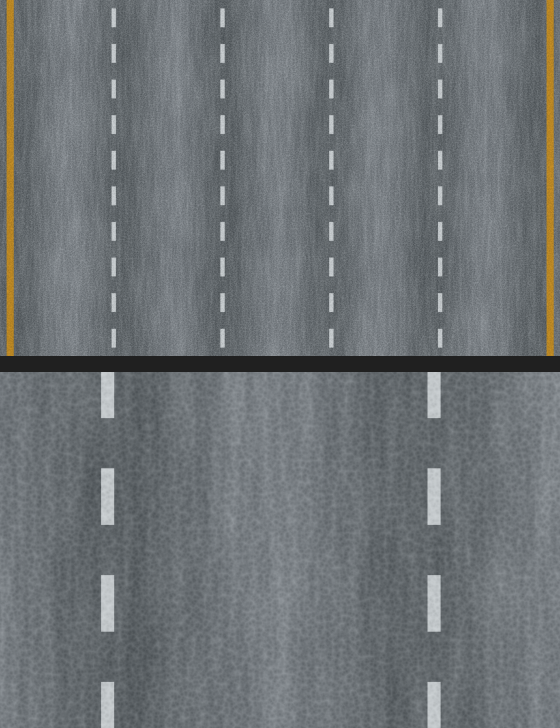
Top: the whole. Bottom: its middle third, enlarged.
Give the GLSL for this texture, as a Shadertoy shader.

```glsl
// Five-lane asphalt road from above: four dashed white lines between two yellow edge lines.

const float TAU = 6.28318;
const float FIRST_DASH_X = 0.2031;   // fractions of the canvas width
const float LANE_WIDTH = 0.1943;
const float DASH_HALF_WIDTH = 0.0039;
const float EDGE_HALF_WIDTH = 0.0064;
const float DASH_ROWS = 10.0;
const float DASH_FILL = 0.53;        // painted part of each row

const vec3 ASPHALT_DARK = vec3(0.375, 0.398, 0.412);
const vec3 ASPHALT_LIGHT = vec3(0.500, 0.522, 0.542);
const vec3 WHITE_PAINT = vec3(0.79, 0.81, 0.82);
const vec3 YELLOW_PAINT = vec3(0.75, 0.535, 0.12);

vec2 hash2(vec2 cell) {
    vec3 q = fract(cell.xyx * vec3(0.1031, 0.1030, 0.0973));
    q += dot(q, q.yzx + 33.33);
    return fract((q.xx + q.yz) * q.zy);
}

// Distance to the nearest scattered point, centred around zero
float cellular(vec2 p) {
    vec2 cell = floor(p), f = fract(p);
    float nearest = 2.0;
    for (int y = -1; y <= 1; y++)
    for (int x = -1; x <= 1; x++) {
        vec2 o = vec2(x, y);
        vec2 d = o + hash2(cell + o) - f;
        nearest = min(nearest, dot(d, d));
    }
    return sqrt(nearest) - 0.45;
}

// Slow uneven patches from layered sines
float patches(vec2 p) {
    float sum = 0.0, gain = 0.5;
    for (int i = 0; i < 4; i++) {
        sum += gain * sin(p.x + 1.7 * sin(p.y)) * sin(p.y + 1.3 * sin(p.x * 0.7));
        p = mat2(1.4, 1.1, -1.1, 1.4) * p + 2.3;
        gain *= 0.6;
    }
    return sum;
}

// Smooth coverage of a band around zero
float band(float d, float halfWidth, float blur) {
    return 1.0 - smoothstep(-blur, blur, abs(d) - halfWidth);
}

// Worn lane centres are lighter; the wear leans towards the middle of the road
float laneWear(float x) {
    float lane = (x - FIRST_DASH_X) / LANE_WIDTH - 0.1 * cos(0.5 * TAU * x);
    return 0.5 - 0.5 * cos(TAU * lane);
}

float dashes(vec2 uv, vec2 blur) {
    float line = clamp(round((uv.x - FIRST_DASH_X) / LANE_WIDTH), 0.0, 3.0);
    float across = uv.x - FIRST_DASH_X - line * LANE_WIDTH;
    float along = fract(uv.y * DASH_ROWS) - 0.5;
    return band(across, DASH_HALF_WIDTH, blur.x)
         * band(along, 0.5 * DASH_FILL, blur.y * DASH_ROWS);
}

float edgeLines(float x, float blur) {
    return max(band(x - 0.0182, EDGE_HALF_WIDTH, blur),
               band(x - 0.9824, EDGE_HALF_WIDTH, blur));
}

void mainImage(out vec4 fragColor, in vec2 fragCoord) {
    vec2 uv = fragCoord / iResolution.xy;
    vec2 p = fragCoord / iResolution.y;
    vec2 blur = 0.7 / iResolution.xy;

    // Grain, lengthwise tyre streaks and patches
    float grain = 0.09 * cellular(p * 190.0) + 0.06 * cellular(p * 310.0 + 7.0);
    float streaks = 0.07 * cellular(p * vec2(110.0, 11.0))
                  + 0.05 * cellular(p * vec2(32.0, 3.5) + 19.0);
    float blotches = 0.022 * patches(p * vec2(9.0, 7.0) + 4.0);

    // Road surface
    vec3 color = mix(ASPHALT_DARK, ASPHALT_LIGHT, 0.08 + 0.8 * laneWear(uv.x));
    color += grain + streaks + blotches;

    // Paint, thinned slightly by the rough surface
    float wear = 0.94 + 0.6 * min(grain + streaks, 0.0);
    vec3 yellow = YELLOW_PAINT * (1.0 + 1.2 * grain + 0.8 * blotches);
    color = mix(color, yellow, wear * edgeLines(uv.x, blur.x));
    color = mix(color, WHITE_PAINT + 0.6 * grain, wear * dashes(uv, blur));

    fragColor = vec4(clamp(color, 0.0, 1.0), 1.0);
}
```
